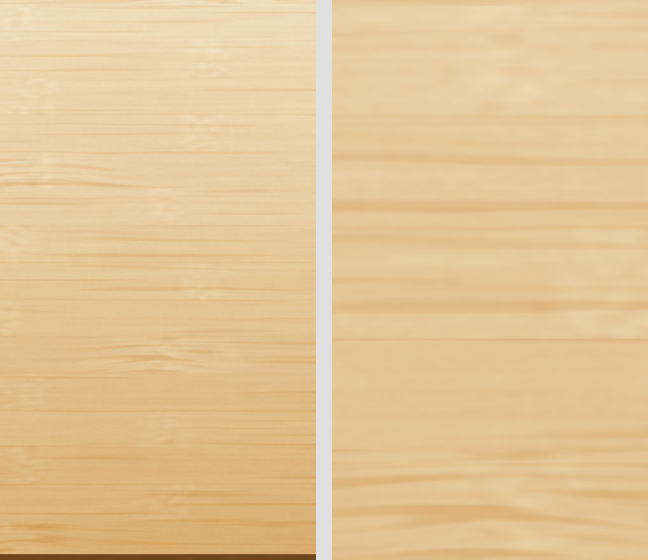
Left: the whole. Right: its middle third, enlarged.
Reproduce this texture procedurally as a Shadertoy shader.

```glsl
#define PLANK_HEIGHT 0.066
#define PLANK_OFFSET 0.003
#define EDGE_HEIGHT 0.0104
#define STREAK_DEPTH 0.75
#define KNOT_DEPTH 0.95
#define MOTTLE_DEPTH 0.13
#define WOOD_LOW vec3(0.853, 0.688, 0.452)
#define WOOD_HIGH vec3(0.933, 0.856, 0.712)
#define STREAK_TINT vec3(0.035, 0.085, 0.125)
#define EDGE_COLOR vec3(0.44, 0.27, 0.11)

float hash(float n) {
    return fract(sin(n * 91.37 + 4.1) * 4375.85);
}

vec2 gradientAt(vec2 cell) {
    float angle = 6.2832 * fract(sin(dot(cell, vec2(127.1, 311.7))) * 4358.55);
    return vec2(cos(angle), sin(angle));
}

float gradientNoise(vec2 p) {
    vec2 i = floor(p), f = p - i;
    vec2 u = f * f * f * (f * (f * 6.0 - 15.0) + 10.0);
    vec2 e = vec2(0.0, 1.0);
    float a = dot(gradientAt(i), f);
    float b = dot(gradientAt(i + e.yx), f - e.yx);
    float c = dot(gradientAt(i + e.xy), f - e.xy);
    float d = dot(gradientAt(i + e.yy), f - e.yy);
    return mix(mix(a, b, u.x), mix(c, d, u.x), u.y);
}

float bell(float x) {
    return exp(-x * x);
}

// Amount of dark grain at p; negative values are paler than the wood
float grain(vec2 p) {
    float row = (p.y - PLANK_OFFSET) / PLANK_HEIGHT;
    float plank = floor(row);
    float v = row - plank;
    float seed = hash(plank);

    // Each plank has one node; every fifth plank has a strong knot
    float nodeX = 0.5625 * (fract(0.07 + 0.5 * plank) + 0.16 * (seed - 0.4));
    float knot = 1.0 - step(0.5, mod(plank, 5.0));
    float dx = p.x - nodeX;
    float tilt = (hash(plank + 30.0) - 0.5) * 0.012;
    float bend = mix(0.002, 0.013, knot) * bell(dx / 0.11) * (1.2 - v);
    vec2 q = vec2(p.x + seed * 17.0, p.y - bend + tilt * p.x);
    q.y += 0.0015 * gradientNoise(vec2(q.x * 9.0, q.y * 25.0));

    // Long streaks: broad bands, soft fibres and a few thin dark lines
    float bands = gradientNoise(q * vec2(1.8, 60.0));
    float fibres = gradientNoise(q * vec2(4.0, 165.0) + 7.3);
    float lines = smoothstep(0.16, 0.5, gradientNoise(q * vec2(2.6, 115.0) + 19.0));
    float amount = 0.28 * bands + 0.28 * fibres + 0.75 * lines - 0.1;
    amount *= STREAK_DEPTH;

    // Arched lines around a knot
    float arches = gradientNoise(q * vec2(8.0, 105.0) + 41.0);
    amount += KNOT_DEPTH * knot * bell(dx / 0.13) * (smoothstep(-0.05, 0.4, arches) - 0.3);

    // Pale flecks at the node
    float flecks = gradientNoise(p * vec2(42.0, 110.0) + seed * 50.0);
    amount += bell(dx / 0.045) * (0.6 * flecks - 0.12 * (1.0 - knot));

    // Plank tone and seam
    amount += 0.2 * (hash(plank + 11.0) - 0.5) + 0.1 * knot;
    float seam = bell(min(v, 1.0 - v) * PLANK_HEIGHT / 0.0016);
    amount += seam * 0.4 * smoothstep(-0.3, 0.5, gradientNoise(vec2(p.x * 4.0, floor(row + 0.5) * 3.7)));
    return amount;
}

void mainImage(out vec4 fragColor, in vec2 fragCoord) {
    vec2 p = fragCoord / iResolution.y;
    float pixel = 1.0 / iResolution.y;

    // Light wood fading upward, with grain averaged over the pixel height
    vec3 color = mix(WOOD_LOW, WOOD_HIGH, p.y);
    float amount = 0.0;
    for (int i = 0; i < 3; i++) {
        amount += grain(p + vec2(0.0, (float(i) - 1.0) * pixel / 3.0)) / 3.0;
    }
    amount += MOTTLE_DEPTH * gradientNoise(p * vec2(110.0, 190.0));
    amount += MOTTLE_DEPTH * gradientNoise(p * vec2(28.0, 55.0) + 5.0);
    color -= STREAK_TINT * amount;

    // Dark edge along the bottom
    float wood = smoothstep(-0.7 * pixel, 0.7 * pixel, p.y - EDGE_HEIGHT);
    vec3 edge = EDGE_COLOR * (1.0 + 0.08 * gradientNoise(p * vec2(25.0, 200.0)));
    fragColor = vec4(mix(edge, color, wood), 1.0);
}
```
